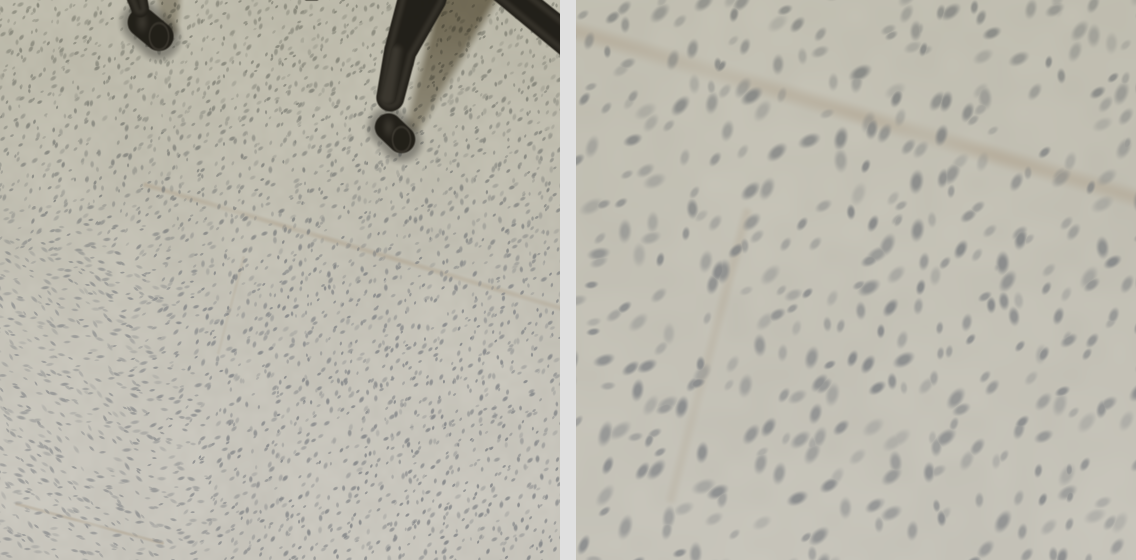
Left: the whole. Right: its middle third, enlarged.
This texture is drawn by a WebGL 2 fragment shader. Its source:

```glsl
#version 300 es
precision highp float;
// Pale speckled vinyl floor with the dark legs and casters of a chair at the top.
// Specks are jittered soft ellipses on hashed grids, turned by a direction field;
// the chair parts and their shadows are tapered capsules.

uniform vec2 u_resolution;
out vec4 fragColor;

const vec3 FLOOR_TOP = vec3(0.745, 0.735, 0.675);
const vec3 FLOOR_LOW = vec3(0.785, 0.775, 0.740);
const vec3 SPECK_WARM = vec3(0.51, 0.51, 0.46);
const vec3 SPECK_COOL = vec3(0.51, 0.52, 0.53);
const vec3 SEAM_TINT = vec3(0.69, 0.64, 0.56);
const vec3 SHADOW_TINT = vec3(0.60, 0.57, 0.50);
const vec3 PLASTIC_DARK = vec3(0.135, 0.125, 0.100);
const vec3 PLASTIC_LIT = vec3(0.27, 0.255, 0.22);
const float SPECK_CELLS = 50.0;
const float SPECK_SHARE = 0.72;
const vec2 SPECK_SIZE = vec2(0.0058, 0.0034);  // half length, half width
const float EDGE = 0.0022;

float hash(vec2 p) {
    vec3 q = fract(p.xyx * vec3(0.1031, 0.1030, 0.0973));
    q += dot(q, q.yzx + 33.33);
    return fract((q.x + q.y) * q.z);
}

float noise(vec2 p) {
    vec2 i = floor(p), f = fract(p);
    f = f * f * (3.0 - 2.0 * f);
    return mix(mix(hash(i), hash(i + vec2(1, 0)), f.x),
               mix(hash(i + vec2(0, 1)), hash(i + vec2(1, 1)), f.x), f.y);
}

// Distance to a capsule whose radius runs from ra to rb
float taper(vec2 p, vec2 a, vec2 b, float ra, float rb) {
    vec2 ab = b - a;
    float h = clamp(dot(p - a, ab) / dot(ab, ab), 0.0, 1.0);
    return length(p - a - ab * h) - mix(ra, rb, h);
}

float cover(float d) { return 1.0 - smoothstep(-EDGE, EDGE, d); }

// Share of the streaky zone at the lower left
float streakZone(vec2 p) {
    return smoothstep(0.50, 0.22, p.x + 0.15 * p.y) * smoothstep(0.68, 0.48, p.y);
}

float specks(vec2 p) {
    float streak = streakZone(p);
    float ink = 0.0;
    for (int layer = 0; layer < 2; layer++) {
        vec2 shift = vec2(17.3, 41.7) * float(layer);
        vec2 g = p * SPECK_CELLS + shift;
        for (int k = 0; k < 9; k++) {
            vec2 cell = floor(g) + vec2(k % 3 - 1, k / 3 - 1);
            vec2 id = cell + 101.0 * float(layer);
            float clump = noise(id * 0.33) - 0.5;
            if (hash(id + 7.1) > SPECK_SHARE + 0.4 * clump) continue;
            vec2 centre = cell + vec2(hash(id + 3.7), hash(id + 59.2));
            float angle = mix(1.05, -0.45, streak) + 1.3 * (hash(id + 23.4) - 0.5);
            vec2 axis = vec2(cos(angle), sin(angle));
            vec2 d = (g - centre) / SPECK_CELLS;
            d = vec2(dot(d, axis), dot(d, vec2(-axis.y, axis.x)));
            vec2 size = SPECK_SIZE * mix(0.65, 1.25, hash(id + 77.7));
            size *= mix(vec2(1.0), vec2(1.3, 0.9), streak);
            float tone = mix(0.28, 0.88, hash(id + 91.3)) * (1.0 - 0.22 * streak);
            ink = max(ink, tone * smoothstep(1.2, 0.35, length(d / size)));
        }
    }
    return ink;
}

vec3 floorColor(vec2 p) {
    vec3 base = mix(FLOOR_LOW, FLOOR_TOP, smoothstep(0.1, 1.0, p.y));
    base += 0.022 * (noise(p * 9.0) - 0.5) + 0.014 * (noise(p * 70.0) - 0.5);
    // Tile seams and a faint scuff
    float worn = 0.25 + 0.4 * noise(p * 24.0);
    float seam = smoothstep(0.008, 0.0, taper(p, vec2(0.26, 0.67), vec2(1.0, 0.45), 0.0, 0.0));
    seam += smoothstep(0.005, 0.0, taper(p, vec2(0.03, 0.10), vec2(0.29, 0.03), 0.0, 0.0));
    seam += 0.5 * smoothstep(0.005, 0.0, taper(p, vec2(0.435, 0.54), vec2(0.39, 0.37), 0.0, 0.0));
    base = mix(base, SEAM_TINT, seam * worn);
    vec3 speckTint = mix(SPECK_COOL, SPECK_WARM, smoothstep(0.4, 1.0, p.y));
    return mix(base, speckTint, specks(p));
}

// Caster with an oval wheel and a lit rim on its right face
void drawCaster(inout vec3 color, vec2 p, vec2 a, vec2 b, float r) {
    color *= 1.0 - 0.3 * smoothstep(0.022, 0.0, taper(p, a, b - vec2(0.0, 0.004), r, r));
    float body = taper(p, a, b, r, r);
    float rim = abs(length((p - b) * vec2(1.25, 0.9)) - r * 0.82);
    float gloss = smoothstep(0.016, 0.0, length((p - a) * vec2(1.0, 0.6)));
    float lit = 0.6 * gloss + 0.55 * smoothstep(0.004, 0.0, rim);
    color = mix(color, mix(PLASTIC_DARK, PLASTIC_LIT, lit), cover(body));
}

void main() {
    vec2 p = gl_FragCoord.xy / u_resolution;
    vec3 color = floorColor(p);

    // Cast shadows
    float shade = smoothstep(0.012, -0.012, taper(p, vec2(0.84, 1.02), vec2(0.74, 0.78), 0.05, 0.014));
    shade = max(shade, 0.6 * smoothstep(0.01, -0.01, taper(p, vec2(0.30, 1.02), vec2(0.305, 0.95), 0.024, 0.012)));
    color *= mix(vec3(1.0), SHADOW_TINT, shade * mix(0.65, 1.0, smoothstep(0.76, 1.0, p.y)));

    // Casters
    drawCaster(color, p, vec2(0.254, 0.960), vec2(0.284, 0.935), 0.026);
    drawCaster(color, p, vec2(0.694, 0.773), vec2(0.717, 0.751), 0.0245);

    // Legs and stems
    vec2 hip = vec2(0.755, 1.007), knee = vec2(0.715, 0.909), foot = vec2(0.697, 0.826);
    float leg = min(taper(p, hip, knee, 0.043, 0.029), taper(p, knee, foot, 0.029, 0.025));
    leg = min(leg, taper(p, vec2(0.90, 1.02), vec2(1.03, 0.915), 0.027, 0.029));
    leg = min(leg, taper(p, vec2(0.243, 1.01), vec2(0.25, 0.985), 0.019, 0.016));
    leg = min(leg, taper(p, vec2(0.548, 1.004), vec2(0.565, 1.004), 0.005, 0.005));
    float ridge = smoothstep(0.018, 0.0, taper(p, knee - vec2(0.008, 0.0), foot - vec2(0.006, 0.0), 0.0, 0.004));
    ridge = max(ridge, 0.7 * smoothstep(0.010, 0.0, abs(leg + 0.010)));
    color = mix(color, mix(PLASTIC_DARK, PLASTIC_LIT, 0.7 * ridge), cover(leg));

    fragColor = vec4(color, 1.0);
}
```
